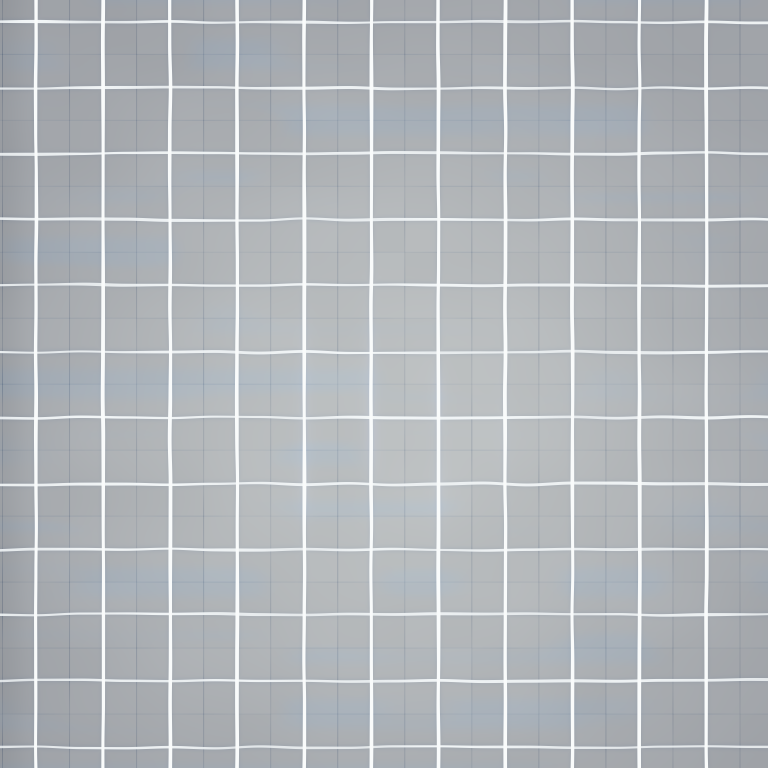
Give the GLSL for this pattern, as a Shadertoy shader.

```glsl
// Pale grey tiled grid: white hand-drawn lines, faint half-cell seams and a soft central glow.

float hash(vec2 p) {
    return fract(sin(dot(p, vec2(127.1, 311.7))) * 43758.5453);
}

float noise(vec2 p) {
    vec2 i = floor(p), f = fract(p);
    f = f * f * (3.0 - 2.0 * f);
    return mix(mix(hash(i), hash(i + vec2(1, 0)), f.x),
               mix(hash(i + vec2(0, 1)), hash(i + vec2(1, 1)), f.x), f.y);
}

// Antialiased stroke; widths below one pixel fade instead of vanishing.
float stroke(float dist, float width, float pixel) {
    return clamp((0.5 * (width + pixel) - dist) / pixel, 0.0, min(1.0, width / pixel));
}

void mainImage(out vec4 fragColor, in vec2 fragCoord) {
    vec2 uv = fragCoord / iResolution.xy;
    float pixel = 1.0 / min(iResolution.x, iResolution.y);
    vec2 pitch = vec2(0.0873, 0.0859);
    vec2 grid = (uv - vec2(0.0469, 0.0273)) / pitch;
    vec2 line = floor(grid + 0.5);
    vec2 cell = floor(grid);

    // Background: glow falling off to cooler, darker edges
    float falloff = smoothstep(0.05, 0.7, length(uv - vec2(0.52, 0.44)));
    vec3 color = mix(vec3(0.738, 0.752, 0.757), vec3(0.627, 0.64, 0.66), falloff);
    color -= 0.035 * (1.0 - smoothstep(0.0, 0.05, uv.x));

    // Tile variation: quarter-cell tones and bluish smudges along the middles
    color += 0.012 * (hash(floor(grid * 2.0)) - 0.5);
    color += 0.014 * (noise(uv * vec2(9.0, 14.0)) - 0.5);
    vec2 middle = abs(grid - cell - 0.5);
    float smudge = smoothstep(0.45, 0.8, noise(grid * vec2(0.7, 1.6) + 7.0));
    color += vec3(-0.018, 0.002, 0.022) * smudge * (1.0 - smoothstep(0.1, 0.35, middle.y));

    // Thin dark seams halfway between the lines
    vec2 seam = middle * pitch;
    float fade = 0.5 + 0.5 * noise(grid * 2.0 + 31.0);
    color -= vec3(0.11, 0.095, 0.07) * fade * stroke(seam.x, 0.0013, pixel);
    color -= vec3(0.065, 0.05, 0.03) * fade * stroke(seam.y, 0.0012, pixel);

    // White lines with slight wobble and uneven thickness
    vec2 wobble = vec2(noise(vec2(line.x * 17.0, grid.y * 1.5)),
                       noise(vec2(grid.x * 1.5, line.y * 13.0 + 5.0))) - 0.5;
    vec2 shift = vec2(0.0, 0.0025 * (hash(vec2(line.y, 4.0)) - 0.5));
    vec2 dist = abs((grid - line) * pitch - shift - wobble * vec2(0.0012, 0.0028));
    vec2 width = vec2(0.0039 + 0.0012 * noise(vec2(line.x * 9.0, grid.y)),
                      0.0026 + 0.0016 * noise(vec2(grid.x, line.y * 7.0)));

    // Cool shadow and halo around each line
    vec2 shadow = exp(-pow(dist / 0.0045, vec2(2.0)));
    color -= vec3(0.035, 0.025, 0.01) * max(shadow.x, shadow.y);
    float sparkle = smoothstep(0.3, 0.0, length(uv - vec2(0.46, 0.45)));
    color += vec3(0.04, 0.05, 0.09) * sparkle * exp(-dist.x / 0.006) * noise(grid * 1.3);

    float vertical = stroke(dist.x, width.x, pixel);
    float horizontal = stroke(dist.y, width.y, pixel) * (0.8 + 0.2 * noise(grid + 50.0));
    color = mix(color, vec3(0.95, 0.965, 0.97), horizontal);
    color = mix(color, vec3(0.975, 0.985, 0.985), vertical);

    fragColor = vec4(color, 1.0);
}
```
